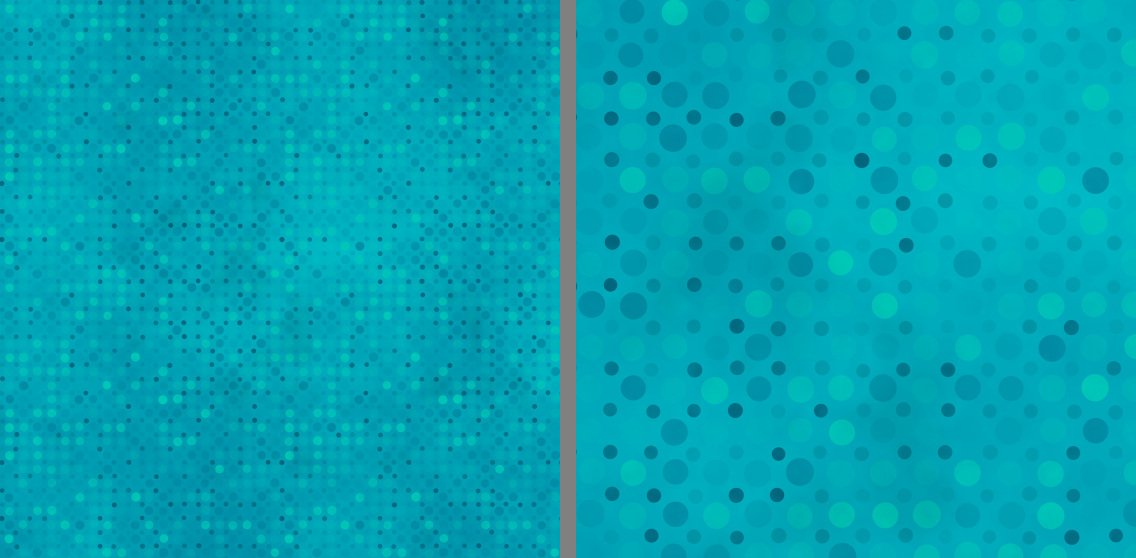
Left, the full canvas; right, a detail of the centre.
Give the GLSL for this pattern, as a WebGL 2 fragment shader.

```glsl
#version 300 es
precision highp float;
// Turquoise mottled cloth with two interleaved 40 x 40 grids of large and small dots.

#define CELLS 40.0
#define TILE 20.0
#define BIG_RADIUS 0.315
#define SMALL_RADIUS 0.172
#define JITTER 0.08
#define BIG_CENTRE vec2(0.67, 0.37)
#define SMALL_CENTRE vec2(0.16, 0.84)
#define BAND_CENTRE 0.73
#define CLOUD 0.85
#define MOTTLE 0.42

uniform vec2 u_resolution;
out vec4 fragColor;

const float TAU = 6.28318;
const vec3 SHADE = vec3(0.0, 0.555, 0.655);
const vec3 LIGHT = vec3(0.0, 0.715, 0.765);
const vec3 MINT = vec3(0.0, 0.785, 0.715);
const vec3 TEAL = vec3(0.0, 0.520, 0.620);
const vec3 INK = vec3(0.0, 0.400, 0.495);

float hash(vec2 p) {
    return fract(sin(dot(p, vec2(127.1, 311.7))) * 43758.5453);
}

float valueNoise(vec2 p) {
    vec2 i = floor(p);
    vec2 f = fract(p);
    f = f * f * (3.0 - 2.0 * f);
    return mix(mix(hash(i), hash(i + vec2(1.0, 0.0)), f.x),
               mix(hash(i + vec2(0.0, 1.0)), hash(i + 1.0), f.x), f.y);
}

float fbm(vec2 p) {
    float sum = 0.0;
    float gain = 0.5;
    for (int i = 0; i < 5; i++) {
        sum += gain * valueNoise(p);
        p = mat2(1.6, 1.2, -1.2, 1.6) * p + 17.3;
        gain *= 0.5;
    }
    return sum;
}

// Vertical bands, 1 where the dark dots gather and -1 where the light ones do.
float darkBand(float x) {
    return cos(TAU * (x / TILE - BAND_CENTRE));
}

// Coverage of the nearest dot in a grid; also returns its wrapped cell.
float dotMask(vec2 p, vec2 centre, float radius, float seed, float edge, out vec2 cell) {
    vec2 q = p - centre + 0.5;
    cell = mod(floor(q), TILE);
    vec2 shift = vec2(hash(cell + seed), hash(cell + seed + 31.0)) - 0.5;
    float r = radius * (0.94 + 0.12 * hash(cell + seed + 57.0));
    float d = length(fract(q) - 0.5 - JITTER * shift);
    return 1.0 - smoothstep(r - edge, r + edge, d);
}

void main() {
    vec2 uv = gl_FragCoord.xy / u_resolution;
    vec2 p = uv * CELLS;
    float edge = 0.7 * CELLS / min(u_resolution.x, u_resolution.y);

    // Mottled ground: broad clouds, bands and fine grain.
    float cloud = fbm(uv * 5.0 + 3.0) - 0.48;
    float blotch = fbm(uv * 22.0 + 9.0) - 0.48;
    float grain = fbm(uv * 110.0) - 0.48;
    float glow = 0.13 * cos(TAU * (uv.y - 0.5));
    float tone = 0.53 + CLOUD * cloud + MOTTLE * blotch + 0.20 * grain
               - 0.15 * darkBand(p.x) + glow;
    vec3 color = mix(SHADE, LIGHT, clamp(tone, 0.0, 1.1));

    // Large dots: mint, teal, or nearly the ground.
    vec2 cell;
    float wear = 0.95 + 0.5 * grain + 0.4 * blotch;
    float big = dotMask(p, BIG_CENTRE, BIG_RADIUS, 3.0, edge, cell);
    float pick = hash(cell + 11.0) + 0.12 * darkBand(cell.x + BIG_CENTRE.x);
    float strength = hash(cell + 73.0);
    float mint = pick < 0.22 ? 0.45 + 0.50 * strength : 0.08 + 0.26 * strength;
    float teal = pick > 0.80 ? 0.38 + 0.45 * strength : 0.06 + 0.24 * strength;
    bool isMint = pick < 0.57;
    color = mix(color, isMint ? MINT : TEAL, big * wear * (isMint ? mint : teal));

    // Small dots: two in five are dark, the rest are faint.
    float small = dotMask(p, SMALL_CENTRE, SMALL_RADIUS, 7.0, edge, cell);
    pick = hash(cell + 19.0) + 0.16 * darkBand(cell.x + SMALL_CENTRE.x);
    strength = hash(cell + 91.0);
    float ink = pick > 0.61 ? 0.62 + 0.38 * strength : 0.10 + 0.25 * strength;
    color = mix(color, INK, small * min(ink * wear, 1.0));

    // Untiled stains, slightly deeper in a few places.
    float stain = smoothstep(0.56, 0.85, fbm(uv * 13.0 + 41.0));
    color *= 1.0 - 0.07 * stain;

    fragColor = vec4(color, 1.0);
}
```
